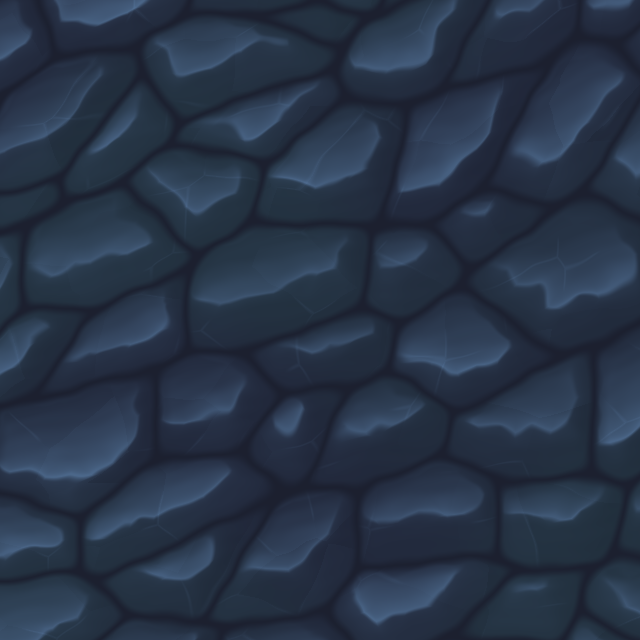
Write a three.js fragment shader that draws this texture.

```glsl
varying vec2 vUv;

const vec2 GRID = vec2(4.9, 8.0);        // stones across and up
const float JITTER = 0.78;
const float SIZE_VARIATION = 0.38;
const float TILT_LOW = 0.14;             // slope of the courses, bottom and top
const float TILT_HIGH = 0.34;
const float FRONT_DEPTH = 0.052;         // width of the shaded front facet
const float SIDE_DEPTH = 0.022;
const float RIM_DEPTH = 0.007;
const float ROUNDING = 150.0;            // higher gives sharper corners
const float GAP_WIDTH = 0.011;
const float CHIP_DEPTH = 0.016;
const float CRACK_WIDTH = 0.045;
const vec3 GAP_COLOR = vec3(0.108, 0.125, 0.185);
const vec3 SHADE_VIOLET = vec3(0.128, 0.155, 0.228);
const vec3 SHADE_TEAL = vec3(0.132, 0.188, 0.242);
const vec3 LIGHT_COLOR = vec3(0.282, 0.385, 0.515);

vec2 hash2(vec2 p) {
  vec3 q = fract(p.xyx * vec3(0.1031, 0.1030, 0.0973));
  q += dot(q, q.yzx + 33.33);
  return fract((q.xx + q.yz) * q.zy);
}

// Nearest distance, second distance and a random value of the nearest cell
vec3 cellular(vec2 p) {
  vec2 base = floor(p);
  vec3 best = vec3(9.0, 9.0, 0.0);
  for (int j = -1; j <= 1; j++)
  for (int i = -1; i <= 1; i++) {
    vec2 cell = base + vec2(i, j);
    vec2 h = hash2(cell);
    float d = length(cell + h - p);
    if (d < best.x) best = vec3(d, best.x, h.x);
    else best.y = min(best.y, d);
  }
  return best;
}

float layeredSines(vec2 p) {
  float a = sin(p.x + 1.7 * sin(p.y * 0.8));
  float b = sin(p.y * 1.9 + 1.3 * sin(p.x * 1.4 + 2.0));
  return 0.5 * (a + b);
}

vec2 stoneSeed(vec2 cell) {
  float stagger = 0.5 * mod(cell.y, 2.0);
  return cell + 0.5 + vec2(stagger, 0.0) + JITTER * (hash2(cell) - 0.5);
}

float stoneWeight(vec2 cell) {
  return SIZE_VARIATION * hash2(cell + 17.0).x;
}

void main() {
  // Slanted courses with gently wavering joints
  vec2 p = vUv;
  p.y -= p.x * mix(TILT_LOW, TILT_HIGH, vUv.y);
  p.y += 0.012 * sin(vUv.x * 7.0 + vUv.y * 4.0);
  p += 0.004 * vec2(layeredSines(vUv.yx * 34.0), layeredSines(vUv * 38.0 + 3.0));
  vec2 g = p * GRID;

  // Find the stone: weighted cells give large and small ones
  vec2 home = floor(g), stone = home;
  float nearest = 99.0;
  for (int j = -2; j <= 2; j++)
  for (int i = -2; i <= 2; i++) {
    vec2 cell = home + vec2(i, j);
    vec2 r = stoneSeed(cell) - g;
    float d = dot(r, r) - stoneWeight(cell);
    if (d < nearest) { nearest = d; stone = cell; }
  }
  vec2 center = stoneSeed(stone);
  vec2 random = hash2(stone + 41.0);

  // Bevel every border by its direction; soft minima round the corners
  float depth = FRONT_DEPTH * mix(0.6, 1.25, random.x);
  float jointSum = 0.0, faceSum = 0.0, frontSum = 0.0, sideSum = 0.0;
  for (int j = -2; j <= 2; j++)
  for (int i = -2; i <= 2; i++) {
    vec2 cell = stone + vec2(i, j);
    vec2 toOther = stoneSeed(cell) - center;
    float span = length(toOther);
    if (span < 0.01) continue;
    vec2 r = stoneSeed(cell) - g;
    vec2 slope = toOther / span * GRID;
    float border = (dot(r, r) - stoneWeight(cell) - nearest) / (2.0 * span * length(slope));
    vec2 n = normalize(slope);
    float bevel = RIM_DEPTH + depth * max(-n.y, 0.0) + SIDE_DEPTH * max(n.x, 0.0);
    float w = exp(-ROUNDING * (border - bevel));
    jointSum += exp(-ROUNDING * border);
    faceSum += w;
    frontSum += w * (1.0 - smoothstep(-0.6, 0.3, n.y));
    sideSum += w * n.x;
  }
  float joint = -log(jointSum) / ROUNDING;
  float face = -log(faceSum) / ROUNDING;
  float front = frontSum / faceSum;
  float side = sideSum / faceSum;

  // Chipped ridge, flat planes and sparse cracks
  vec3 chips = cellular(p * vec2(17.0, 24.0) + random * 9.0);
  vec3 planes = cellular(p * vec2(8.0, 11.0) + random * 5.0);
  face += CHIP_DEPTH * (chips.x - 0.45) + 0.004 * layeredSines(p * 45.0 + random * 6.0);
  float crackMask = smoothstep(0.15, 0.6, layeredSines(vUv * 19.0 + random * 6.0));
  float crack = (1.0 - smoothstep(0.0, CRACK_WIDTH, planes.y - planes.x)) * crackMask;
  float streaks = layeredSines(p * vec2(22.0, 130.0) + random * 8.0);

  // Lit top, shaded front and bright worn ridge
  float height = (g.y - center.y) / GRID.y;
  float glow = exp(-max(face, 0.0) / 0.022) * front;
  float topLight = 0.46 - 4.5 * height + 0.3 * glow + 0.18 * (random.y - 0.5);
  topLight += 0.10 * (planes.z - 0.5) + 0.025 * streaks;
  float frontLight = 0.07 - 0.07 * side + 0.10 * (planes.z - 0.5);
  frontLight += 0.16 * exp(min(face, 0.0) / 0.012) + 0.012 * streaks;
  float light = mix(frontLight, clamp(topLight, 0.12, 0.95), smoothstep(-0.004, 0.004, face));
  float worn = 0.55 + 0.45 * layeredSines(p * 28.0);
  light += 0.26 * worn * front * exp(-abs(face - 0.002) / 0.003);
  light += 0.13 * crack;

  // Contact shadow and dark joints
  light *= mix(0.35, 1.0, smoothstep(0.0, 0.028, joint));
  float teal = smoothstep(-0.7, 0.7, layeredSines(vUv * 5.5 + 0.8) + 0.5 * (random.x - 0.5));
  vec3 shade = mix(SHADE_VIOLET, SHADE_TEAL, teal);
  vec3 color = mix(shade, LIGHT_COLOR, max(light, -0.1));
  color = mix(GAP_COLOR, color, smoothstep(-0.002, GAP_WIDTH, joint));
  gl_FragColor = vec4(color, 1.0);
}
```
